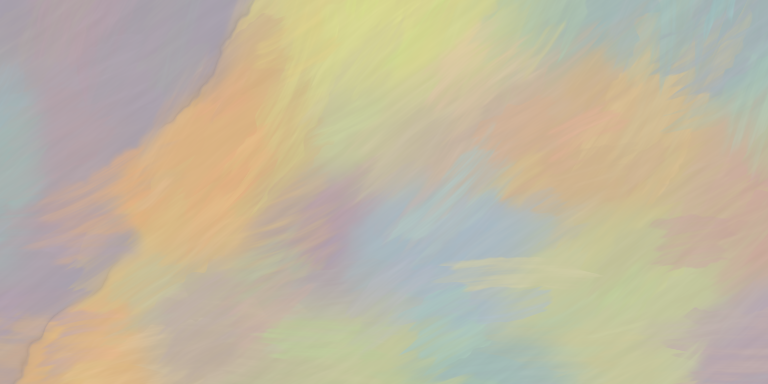
Give the GLSL for this background, as a Shadertoy shader.

```glsl
// Soft pastel abstract painting: broad colour washes under translucent, feathered brush strokes.

const vec3 SAGE  = vec3(0.77, 0.78, 0.62);
const vec3 MAUVE = vec3(0.70, 0.64, 0.66);
const vec3 TEAL  = vec3(0.64, 0.72, 0.71);
const vec3 SKY   = vec3(0.66, 0.73, 0.77);
const vec3 TAN   = vec3(0.76, 0.71, 0.63);
const vec3 PEACH = vec3(0.86, 0.71, 0.52);
const vec3 LEMON = vec3(0.84, 0.83, 0.57);

float hash(vec2 p) {
    return fract(sin(dot(p, vec2(127.1, 311.7))) * 43758.5);
}

float noise(vec2 p) {
    vec2 i = floor(p), f = fract(p);
    f = f * f * (3.0 - 2.0 * f);
    return mix(mix(hash(i), hash(i + vec2(1, 0)), f.x),
               mix(hash(i + vec2(0, 1)), hash(i + vec2(1, 1)), f.x), f.y);
}

float fbm(vec2 p) {
    return 0.55 * noise(p) + 0.3 * noise(p * 2.1 + 7.0) + 0.15 * noise(p * 4.3 + 19.0);
}

// Blend one soft elliptical pool of pigment over the colour below
vec3 pool(vec3 below, vec3 pigment, vec2 p, vec2 centre, vec2 radius) {
    float d = length((p - centre) / radius);
    return mix(below, pigment, 1.0 - smoothstep(0.5, 1.25, d));
}

// Signed distance to the diagonal border of the left wash, negative inside
float leftBorder(vec2 p) {
    float y = p.y - 0.435;
    float swing = 0.13 * sin(11.6 * y) * exp(-16.0 * y * y);
    return 0.8 * (p.x - 0.04 - 0.62 * p.y + swing);
}

vec3 leftWash(vec2 p) {
    vec3 c = mix(MAUVE, vec3(0.65, 0.63, 0.68), noise(p * 5.0 + 3.0));
    return pool(c, TEAL, p, vec2(-0.02, 0.58), vec2(0.13, 0.3));
}

// Large-scale composition of colour
vec3 wash(vec2 p) {
    p += 0.12 * (vec2(fbm(p * 4.0), fbm(p * 4.0 + 31.0)) - 0.5);
    vec3 c = pool(SAGE, TAN, p, vec2(1.28, 0.6), vec2(0.28, 0.22));
    c = pool(c, LEMON, p, vec2(1.05, 1.0), vec2(0.4, 0.28));
    c = pool(c, PEACH, p, vec2(0.5, 0.62), vec2(0.32, 0.4));
    c = pool(c, PEACH, p, vec2(0.22, 0.05), vec2(0.28, 0.24));
    c = pool(c, TAN, p, vec2(0.55, 0.14), vec2(0.2, 0.22));
    c = pool(c, MAUVE, p, vec2(0.85, 0.36), vec2(0.24, 0.2));
    c = pool(c, SKY, p, vec2(1.22, 0.32), vec2(0.33, 0.21));
    c = pool(c, TEAL, p, vec2(1.8, 0.95), vec2(0.5, 0.3));
    c = pool(c, mix(PEACH, TAN, 0.4), p, vec2(1.6, 0.64), vec2(0.32, 0.21));
    c = pool(c, SAGE, p, vec2(1.6, 0.18), vec2(0.32, 0.29));
    c = pool(c, vec3(0.79, 0.67, 0.61), p, vec2(1.97, 0.45), vec2(0.18, 0.24));
    c = pool(c, vec3(0.71, 0.65, 0.70), p, vec2(1.98, 0.06), vec2(0.2, 0.2));
    c = pool(c, TEAL, p, vec2(1.27, 0.03), vec2(0.22, 0.12));
    return mix(leftWash(p), c, smoothstep(-0.03, 0.03, leftBorder(p)));
}

// One translucent stroke that drags colour along and tears at its bristle ends
vec3 stroke(vec3 below, vec2 p, float id, float scale) {
    vec2 centre = fract(id * vec2(0.7549, 0.5698) + 0.3) * vec2(2.2, 1.2) - 0.1;
    vec2 size = scale * vec2(0.15 + 0.17 * hash(vec2(id, 1)), 0.05 + 0.09 * hash(vec2(id, 2)));
    if (length(p - centre) > 1.6 * size.x) return below;

    float angle = 0.1 + 0.85 * centre.y + 0.1 * centre.x + 0.9 * (hash(vec2(id, 3)) - 0.5);
    vec2 along = vec2(cos(angle), sin(angle));
    vec2 q = vec2(dot(p - centre, along), dot(p - centre, vec2(-along.y, along.x)));
    q.y += 0.25 * (hash(vec2(id, 4)) - 0.5) * q.x * q.x / size.x;

    float soft = mix(0.004, 0.05, pow(hash(vec2(id, 5)), 1.8));
    float reach = size.x * (0.3 + 1.1 * fbm(vec2(q.y * 36.0, id * 5.0 + sign(q.x))));
    float breadth = size.y * (0.7 + 0.6 * fbm(vec2(q.x * 16.0, id * 3.0 + sign(q.y))));
    float ends = 1.0 - smoothstep(reach - soft - 0.015, reach, abs(q.x));
    float sides = 1.0 - smoothstep(breadth - soft, breadth, abs(q.y));
    float cover = ends * sides;
    if (cover < 0.002) return below;

    float streak = fbm(vec2(q.x * 6.0, q.y * 65.0) + id * 11.0);
    float opacity = mix(0.3, 0.75, hash(vec2(id, 6))) * mix(0.4, 1.1, smoothstep(0.25, 0.7, streak));
    vec3 tint = vec3(hash(vec2(id, 7)), hash(vec2(id, 8)), hash(vec2(id, 9))) - 0.5;
    vec2 source = mix(centre, p, 0.3) + 0.26 * (hash(vec2(id, 10)) - 0.5) * along;
    vec3 paint = wash(source) + 0.08 * tint + 0.06 * (streak - 0.5);
    return mix(below, paint, cover * opacity);
}

void mainImage(out vec4 fragColor, in vec2 fragCoord) {
    vec2 p = fragCoord / iResolution.y;
    vec3 col = wash(p);

    // Broad strokes first, finer ones above
    for (int i = 0; i < 150; i++) {
        float id = float(i);
        col = stroke(col, p, id, mix(1.1, 0.4, id / 150.0));
    }

    // Left wash laid on top, with a partly crisp border and a faint dried rim
    float d = leftBorder(p) + 0.06 * (fbm(p * 13.0) - 0.5);
    float blur = mix(0.003, 0.05, smoothstep(0.45, 0.75, noise(p * 5.0 + 50.0)));
    col = mix(col, leftWash(p), 0.35 * (1.0 - smoothstep(-blur, blur, d)));
    col -= 0.04 * exp(-abs(d + 0.005) / 0.006) * (1.0 - smoothstep(0.006, 0.04, blur));

    // Fine diagonal bristle grain
    vec2 grain = mat2(0.8, -0.6, 0.6, 0.8) * p;
    col += 0.026 * (fbm(grain * vec2(8.0, 60.0)) - 0.5);
    fragColor = vec4(clamp(col, 0.0, 1.0), 1.0);
}
```
